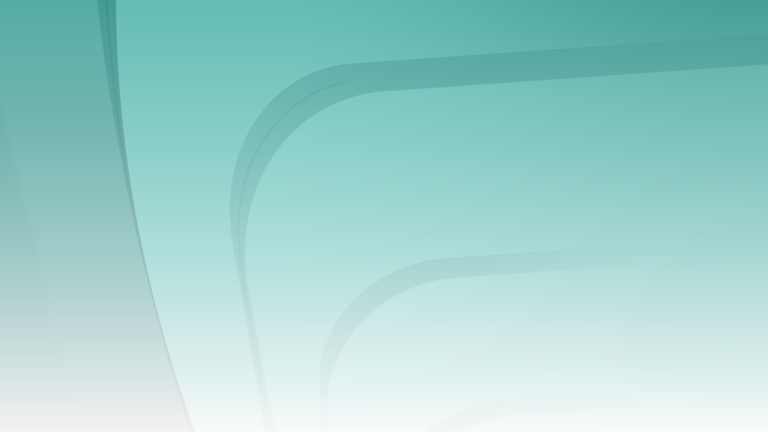
Reproduce this background procedurally as a Shadertoy shader.

```glsl
const vec3 TOP_COLOR = vec3(0.35, 0.69, 0.665);
const vec3 FADE_LINEAR = vec3(0.42, 0.26, 0.26);
const vec3 FADE_SQUARE = vec3(0.21, 0.03, 0.055);
const vec3 SIDE_TINT = vec3(-0.035, -0.055, -0.05);
const vec3 RIBBON_SHADE = vec3(0.085, 0.085, 0.08);
const float TOP_SLOPE = 0.07;
const float LINE_WIDTH = 0.004;
const float LINE_SHADE = 0.4;

float edgeMask(float d) {
    float aa = 0.8 / iResolution.y;
    return smoothstep(-aa, aa, d);
}

// Depth inside a slanted pane with an elliptical upper-left corner
float paneDepth(vec2 p, vec2 corner, vec2 radius, float lean) {
    vec2 d = p - corner;
    vec2 inset = vec2(d.x - lean * d.y, d.y + TOP_SLOPE * d.x);
    vec2 q = max(1.0 - inset / radius, 0.0);
    return min(radius.x, radius.y) * (1.0 - length(q));
}

// Shaded border between two edges, with a thin crease along its middle
vec3 addRibbon(vec3 color, float outer, float inner, float strength, float crease) {
    float band = edgeMask(outer) * (1.0 - edgeMask(inner));
    float middle = abs(outer + inner) * 0.5;
    float line = 1.0 - smoothstep(LINE_WIDTH * 0.4, LINE_WIDTH, middle);
    return color - RIBBON_SHADE * strength * band * (1.0 + LINE_SHADE * line * crease);
}

void mainImage(out vec4 fragColor, in vec2 fragCoord) {
    // Height units, with y measured downward
    vec2 p = fragCoord / iResolution.y;
    p.y = 1.0 - p.y;
    float t = p.y;
    float shade = 1.0 - t;
    float right = smoothstep(0.6, 1.8, p.x);
    vec3 base = TOP_COLOR + FADE_LINEAR * t + FADE_SQUARE * t * t;

    // Left panel and its faint diagonal fold
    float sideOuter = p.x - (0.2245 + 0.114 * t + 0.101 * t * t);
    float sideInner = p.x - (0.2685 + 0.003 * t + 0.18 * t * t);
    float tintFade = smoothstep(0.0, 0.3, t) * smoothstep(1.25, 0.6, t);
    vec3 side = base + SIDE_TINT * (0.35 + 0.65 * tintFade);
    float fold = 0.25 * (t - 0.273) - p.x;
    side -= 0.03 * smoothstep(-0.025, 0.01, fold) * shade;

    // Main sheet, darkening toward the upper right
    vec3 sheet = base + shade * (0.045 - 0.115 * right);
    vec3 color = mix(side, sheet, edgeMask(sideInner));
    color = addRibbon(color, sideOuter, sideInner, 0.12 + 0.7 * shade, 1.0);

    // Large pane
    float largeOuter = paneDepth(p, vec2(0.472, 0.171), vec2(0.347, 0.394), 0.17);
    float largeInner = paneDepth(p, vec2(0.493, 0.239), vec2(0.405, 0.44), 0.19);
    vec3 large = base + shade * (0.055 - 0.075 * right);
    color = mix(color, large, edgeMask(largeInner));
    float largeFade = mix(1.0, 0.2, smoothstep(0.85, 1.7, p.x));
    float creaseEnd = 1.0 - smoothstep(0.72, 0.86, p.x);
    color = addRibbon(color, largeOuter, largeInner,
                      (0.15 + 0.8 * shade) * largeFade, creaseEnd);

    // Middle pane
    float middleOuter = paneDepth(p, vec2(0.736, 0.618), vec2(0.30, 0.266), 0.01);
    float middleInner = paneDepth(p, vec2(0.755, 0.664), vec2(0.30, 0.278), 0.01);
    float lowFade = 1.0 - smoothstep(0.95, 1.55, p.x);
    color += 0.02 * edgeMask(middleInner) * lowFade * shade;
    color = addRibbon(color, middleOuter, middleInner,
                      (0.1 + 0.95 * shade) * lowFade, 0.3 * creaseEnd);

    // Small pane rising from the lower edge
    float smallOuter = paneDepth(p, vec2(0.914, 0.938), vec2(0.30, 0.185), 0.0);
    float smallInner = paneDepth(p, vec2(0.984, 0.977), vec2(0.208, 0.139), 0.0);
    color = addRibbon(color, smallOuter, smallInner, 0.2 * lowFade, 0.0);

    fragColor = vec4(clamp(color, 0.0, 1.0), 1.0);
}
```
